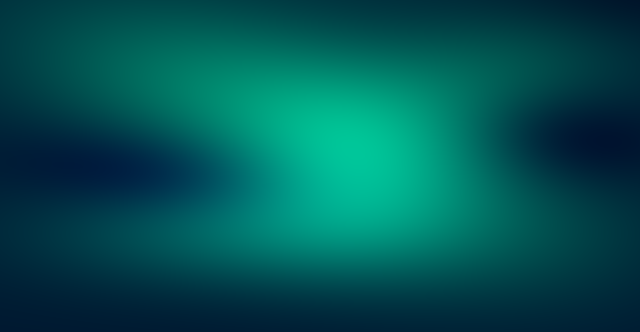
Reproduce this background procedurally as a WebGL 1 fragment shader.

```glsl
precision highp float;

uniform vec2 u_resolution;

// Soft elliptical falloff, turned by an angle in radians
float glow(vec2 p, vec2 center, vec2 radius, float angle) {
  float c = cos(angle), s = sin(angle);
  vec2 d = p - center;
  vec2 q = vec2(c * d.x + s * d.y, c * d.y - s * d.x) / radius;
  return exp(-dot(q, q));
}

void main() {
  // Height runs from 0 to 1, width from 0 to about 1.92
  vec2 p = gl_FragCoord.xy / u_resolution.y;
  p.x *= 1.925 * u_resolution.y / u_resolution.x;

  // Deep teal base, darker towards the bottom
  vec3 color = mix(vec3(0.0, 0.095, 0.19), vec3(0.0, 0.14, 0.21), p.y);

  // Bright core
  color += vec3(0.0, 0.46, 0.29) * glow(p, vec2(1.09, 0.50), vec2(0.41, 0.28), -0.12);

  // Upper green bands
  color += vec3(0.0, 0.33, 0.18) * glow(p, vec2(0.66, 0.73), vec2(0.60, 0.25), -0.2);
  color += vec3(0.0, 0.18, 0.09) * glow(p, vec2(1.50, 0.77), vec2(0.40, 0.21), 0.15);

  // Lower teal bands
  color += vec3(0.0, 0.26, 0.17) * glow(p, vec2(0.74, 0.30), vec2(0.60, 0.17), 0.0);
  color += vec3(0.0, 0.12, 0.06) * glow(p, vec2(1.62, 0.28), vec2(0.42, 0.24), 0.0);

  // Blue shadows: left wedge, right hollow and top corner
  color -= vec3(0.0, 0.15, 0.03) * glow(p, vec2(0.50, 0.48), vec2(0.42, 0.13), -0.1);
  color -= vec3(0.0, 0.15, 0.07) * glow(p, vec2(1.68, 0.59), vec2(0.30, 0.14), -0.1);
  color -= vec3(0.0, 0.09, 0.06) * glow(p, vec2(1.88, 1.02), vec2(0.45, 0.15), 0.0);

  gl_FragColor = vec4(clamp(color, 0.0, 1.0), 1.0);
}
```
